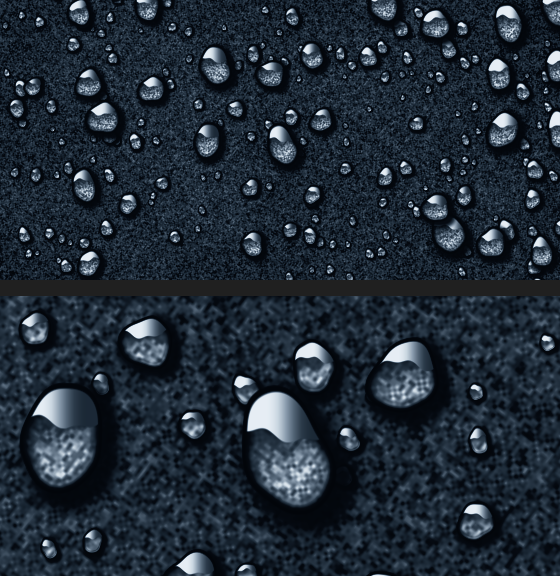
Top, the full canvas; bottom, a detail of the centre.
Write a Shadertoy shader that draws this texture.

```glsl
// Water drops of mixed sizes beaded on dark, grainy slate-blue stone.

// Colour ramp from shade to glint; tones -1..6 index into it
const vec3 PITCH = vec3(0.005, 0.015, 0.03);
const vec3 NIGHT = vec3(0.02, 0.04, 0.07);
const vec3 SLATE = vec3(0.09, 0.14, 0.19);
const vec3 STEEL = vec3(0.17, 0.23, 0.29);
const vec3 MIST  = vec3(0.33, 0.40, 0.47);
const vec3 PALE  = vec3(0.54, 0.61, 0.68);
const vec3 GLINT = vec3(0.79, 0.84, 0.88);
const vec3 WHITE = vec3(0.95, 0.97, 0.99);

// Drop layers, small to large (lengths in canvas heights)
const vec3 CELL_SIZE = vec3(0.058, 0.108, 0.21);
const vec3 COVERAGE  = vec3(0.17, 0.34, 0.64);
const float MIN_RADIUS = 0.15;   // share of the cell
const float MAX_RADIUS = 0.30;
const float JITTER = 0.66;
const vec2 SHADOW_SHIFT = vec2(0.22, -0.20);
const float SHADOW_DEPTH = 0.9;

// Stone
const float STONE_TONE = 1.2;
const float FINE_CONTRAST = 2.7;
const float COARSE_CONTRAST = 1.3;
const float GRAIN_FINE = 215.0;
const float GRAIN_COARSE = 110.0;
const mat2 GRAIN_TURN = mat2(0.8, 0.6, -0.6, 0.8);

float hash(vec2 p) {
    vec3 q = fract(vec3(p.xyx) * 0.1031);
    q += dot(q, q.yzx + 33.33);
    return fract((q.x + q.y) * q.z);
}

vec4 hash4(vec2 p) {
    return vec4(hash(p), hash(p + 17.3), hash(p + 41.7), hash(p + 73.1));
}

float noise(vec2 p) {
    vec2 i = floor(p), f = fract(p);
    f = f * f * (3.0 - 2.0 * f);
    return mix(mix(hash(i), hash(i + vec2(1, 0)), f.x),
               mix(hash(i + vec2(0, 1)), hash(i + vec2(1, 1)), f.x), f.y);
}

vec3 ramp(float tone) {
    vec3 c = mix(PITCH, NIGHT, clamp(tone + 1.0, 0.0, 1.0));
    c = mix(c, SLATE, clamp(tone, 0.0, 1.0));
    c = mix(c, STEEL, clamp(tone - 1.0, 0.0, 1.0));
    c = mix(c, MIST, clamp(tone - 2.0, 0.0, 1.0));
    c = mix(c, PALE, clamp(tone - 3.0, 0.0, 1.0));
    c = mix(c, GLINT, clamp(tone - 4.0, 0.0, 1.0));
    return mix(c, WHITE, clamp(tone - 5.0, 0.0, 1.0));
}

// Signed distance to a wobbly bead, in units of its radius
float beadDistance(vec2 q, vec4 seed) {
    q.x *= 1.04 + 0.14 * q.y;
    q.y *= mix(0.74, 0.95, seed.x);
    float a = atan(q.y, q.x);
    float wobble = 0.07 * sin(2.0 * a + 6.3 * seed.y)
                 + 0.04 * sin(3.0 * a + 6.3 * seed.z)
                 + 0.025 * sin(5.0 * a + 6.3 * seed.w);
    return length(q) - 1.0 - wobble;
}

// Tone inside a bead: dark rim, grainy glow below, sky reflection on top
float beadTone(vec2 q, float d, vec4 seed, float grain, float blur) {
    float depth = -d;
    float glow = smoothstep(0.7, -0.6, q.y - 0.2 * q.x);
    float tone = mix(0.7, 3.7, glow) + 2.8 * (grain - 0.5) * (0.3 + glow);
    tone = mix(-0.8, tone, smoothstep(0.03, 0.36, depth));

    // Sky patch with a ragged lower edge, dimming to one side
    float edge = 0.30 + 0.14 * sin(3.0 * q.x + 6.3 * seed.w)
               + 0.06 * sin(8.0 * q.x + 6.3 * seed.y);
    float sky = smoothstep(-blur, blur, q.y - edge)
              * smoothstep(0.07, 0.07 + 2.0 * blur, depth);
    float side = smoothstep(0.8, -0.25, q.x + 0.6 * (seed.z - 0.5));
    tone = mix(tone, mix(1.2, 5.7, side), sky);

    // Thin caustic along the lower rim
    float rim = smoothstep(0.09, 0.0, abs(depth - 0.17));
    return tone + 1.6 * rim * smoothstep(-0.2, -0.8, q.y - 0.3 * q.x);
}

void mainImage(out vec4 fragColor, in vec2 fragCoord) {
    vec2 uv = fragCoord / iResolution.y;
    float pixel = 1.0 / iResolution.y;

    // Stone grain and broad mottling
    float fine = noise(GRAIN_TURN * uv * GRAIN_FINE + 400.0);
    float coarse = noise(uv * GRAIN_TURN * GRAIN_COARSE + 331.0);
    float tone = STONE_TONE + FINE_CONTRAST * (fine - 0.5);
    tone += COARSE_CONTRAST * (coarse - 0.5) + 0.5 * (noise(uv * 4.0 + 9.0) - 0.5);
    vec2 centred = fragCoord / iResolution.xy - 0.5;
    tone -= 0.8 * dot(centred, centred);

    // Drops, larger layers over smaller ones
    for (int layer = 0; layer < 3; layer++) {
        float cell = CELL_SIZE[layer];
        vec2 home = floor(uv / cell);
        for (int k = 0; k < 9; k++) {
            vec2 id = home + vec2(k % 3 - 1, k / 3 - 1);
            vec4 place = hash4(id + 100.0 * float(layer + 1));
            vec4 seed = hash4(id + 100.0 * float(layer + 1) + 251.9);
            vec2 centre = (id + 0.5 + JITTER * (place.xy - 0.5)) * cell;
            float cluster = 0.5 + noise(centre * 3.0 + 4.0);
            if (place.z > COVERAGE[layer] * cluster) continue;

            float radius = cell * mix(MIN_RADIUS, MAX_RADIUS, place.w);
            float tilt = 0.9 * (seed.x - 0.5);
            mat2 turn = mat2(cos(tilt), sin(tilt), -sin(tilt), cos(tilt));
            vec2 q = (uv - centre) / radius;
            float blur = pixel / radius;
            float d = beadDistance(turn * q, seed);
            float shade = beadDistance(turn * (q - SHADOW_SHIFT), seed);
            float shadow = SHADOW_DEPTH * smoothstep(0.42, -0.08, shade);
            tone = mix(tone, -0.7, shadow);
            float body = beadTone(q, d, seed, fine, max(blur, 0.03));
            tone = mix(tone, body, smoothstep(blur, -blur, d));
        }
    }
    fragColor = vec4(ramp(tone), 1.0);
}
```
